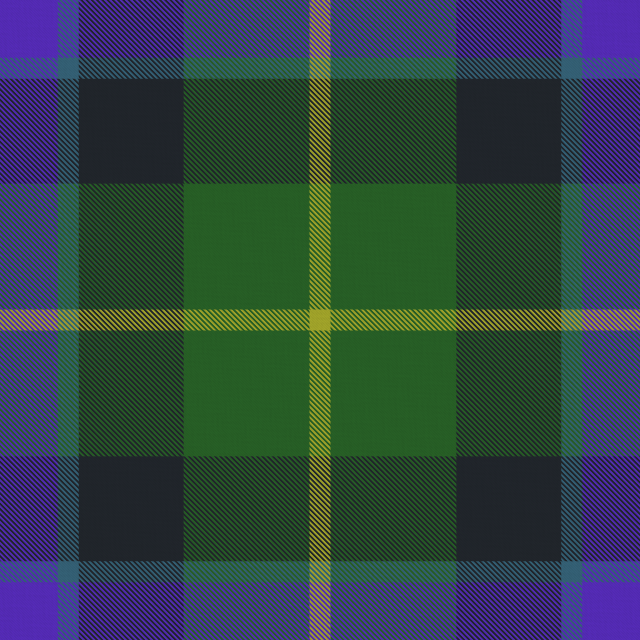
Write a WebGL 1 fragment shader that draws this pattern.

```glsl
precision highp float;
// Woven tartan: one mirrored sett of five yarn colours runs across and down.
// A diagonal twill mask picks warp or weft at each point, so crossings of two
// colours show fine slanted lines while like-coloured crossings look solid.

uniform vec2 u_resolution;

const float TAU = 6.2831853;
const float SETT_UNITS = 122.0; // width of the sett, in twill periods

const vec3 YELLOW = vec3(0.62, 0.63, 0.16);
const vec3 GREEN  = vec3(0.15, 0.365, 0.145);
const vec3 BLACK  = vec3(0.125, 0.143, 0.165);
const vec3 TEAL   = vec3(0.20, 0.37, 0.45);
const vec3 PURPLE = vec3(0.325, 0.165, 0.70);

// Switches to the next yarn beyond a given distance from the sett centre.
vec3 addBand(vec3 inner, vec3 outer, float dist, float start, float blur) {
  return mix(inner, outer, smoothstep(start - blur, start + blur, dist));
}

// Yarn colour at a position along one axis, mirrored about the middle.
vec3 settColour(float position, float blur) {
  float dist = abs(fract(position) - 0.5) * SETT_UNITS;
  vec3 yarn = addBand(YELLOW, GREEN, dist, 2.0, blur);
  yarn = addBand(yarn, BLACK, dist, 26.0, blur);
  yarn = addBand(yarn, TEAL, dist, 46.0, blur);
  return addBand(yarn, PURPLE, dist, 50.0, blur);
}

// 1 where the warp lies on top, 0 where the weft does; equal shares of each.
float twillMask(vec2 uv, float blur) {
  float phase = fract((uv.x + uv.y) * SETT_UNITS);
  float edge = 0.25 - abs(phase - 0.5);
  return smoothstep(-blur, blur, edge);
}

// Slight unevenness along a set of yarns; whole frequencies make it wrap.
float yarnVariation(float across, float along) {
  float a = sin(TAU * (across * 97.0 + along * 2.0));
  float b = sin(TAU * (across * 61.0 - along * 5.0) + 1.7 * a);
  float c = sin(TAU * (across * 143.0 + along * 11.0) + 2.1);
  return (a + b + c) / 3.0;
}

void main() {
  vec2 uv = gl_FragCoord.xy / u_resolution;
  float pixel = SETT_UNITS / min(u_resolution.x, u_resolution.y);
  float bandBlur = max(0.6 * pixel, 0.03);
  float twillBlur = clamp(0.7 * pixel, 0.02, 1.0);

  // Vertical warp and horizontal weft yarns.
  vec3 warp = settColour(uv.x, bandBlur);
  vec3 weft = settColour(uv.y, bandBlur);
  warp *= 1.0 + 0.025 * yarnVariation(uv.x, uv.y);
  weft *= 1.0 + 0.025 * yarnVariation(uv.y, uv.x);

  // Interlace, then shade the dips between neighbouring diagonals.
  float onTop = twillMask(uv, twillBlur);
  vec3 cloth = mix(weft, warp, onTop);
  float relief = cos(2.0 * TAU * (uv.x + uv.y) * SETT_UNITS);
  cloth *= 1.0 - 0.02 * relief * (1.0 - smoothstep(0.2, 0.5, pixel));

  gl_FragColor = vec4(cloth, 1.0);
}
```
